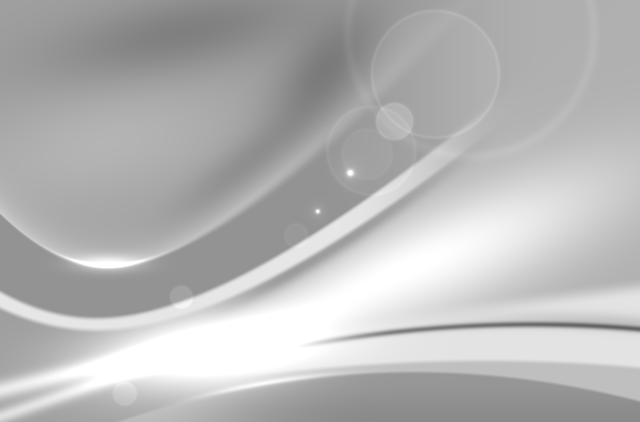
Give the GLSL for this background, as a WebGL 2 fragment shader.

```glsl
#version 300 es
precision highp float;
// Silvery abstract backdrop: sweeping ribbons, a hot light core and faint lens discs.
uniform vec2 u_resolution;
out vec4 outColor;

// Soft elliptical spot, rotated by angle
float blob(vec2 p, vec2 center, vec2 radii, float angle) {
    float c = cos(angle), s = sin(angle);
    vec2 d = p - center;
    vec2 q = vec2(c * d.x + s * d.y, c * d.y - s * d.x) / radii;
    return exp(-dot(q, q));
}

// Valley curve that straightens out on its right side
float valley(float x, vec2 lowest, float bend, float straighten) {
    float d = x - lowest.x;
    return lowest.y + bend * d * d / (1.0 + straighten * max(d, 0.0));
}

// Parabolic crest
float arch(float x, vec2 top, float bend) {
    float d = x - top.x;
    return top.y - bend * d * d;
}

// 1 above the edge, 0 below
float above(float d, float soft) {
    return smoothstep(-soft, soft, d);
}

float bell(float d, float width) {
    return exp(-d * d / (width * width));
}

// Translucent disc with a slightly brighter rim
float disc(vec2 p, vec2 center, float radius, float fill, float rim) {
    float d = length(p - center) - radius;
    return fill * above(-d, 0.003) + rim * bell(d, 0.004);
}

float star(vec2 p, vec2 center, float size) {
    float d = length(p - center);
    return 0.4 * bell(d, size) + 0.12 * exp(-d / (size * 2.0));
}

float upperField(vec2 p, float crestGap) {
    float v = 0.625;
    v -= 0.13 * blob(p, vec2(0.43, 0.92), vec2(0.32, 0.09), 0.2);
    v -= 0.15 * blob(p, vec2(0.77, 0.83), vec2(0.17, 0.08), 0.85);
    v += 0.08 * blob(p, vec2(0.25, 0.66), vec2(0.34, 0.14), 0.2);
    v -= 0.09 * blob(p, vec2(0.57, 0.60), vec2(0.20, 0.05), 0.65);
    float fade = 1.0 - smoothstep(0.55, 1.05, p.x);
    return v + (0.05 + 0.11 * fade) * exp(-max(crestGap, 0.0) / 0.045);
}

// Fan of light beneath the lower ribbon
float fanField(vec2 p) {
    float v = mix(0.62, 0.69, smoothstep(0.2, 0.9, p.x));
    v += 0.27 * blob(p, vec2(1.06, 0.39), vec2(0.46, 0.13), 0.42);
    v += 0.10 * blob(p, vec2(0.75, 0.28), vec2(0.35, 0.07), 0.45);
    // Broad bright band around the dark streak
    float roof = 0.24 + 0.128 * (p.x - 0.89);
    float band = above(roof - p.y, 0.025) * smoothstep(0.4, 0.9, p.x);
    v = mix(v, 0.89, band);
    float streak = arch(p.x, vec2(1.26, 0.231), 0.17);
    float grow = smoothstep(0.62, 0.95, p.x);
    v -= 0.42 * grow * bell(p.y - streak, 0.007);
    v -= 0.12 * smoothstep(0.9, 1.5, p.x) * bell(p.y - streak - 0.012, 0.02);
    // Grey shelf and floor
    float shelf = arch(p.x, vec2(1.15, 0.145), 0.12);
    float ground = arch(p.x, vec2(0.98, 0.118), 0.24);
    float enter = smoothstep(0.35, 0.7, p.x);
    v = mix(v, 0.75, enter * above(shelf - p.y, 0.007));
    float floorTone = mix(0.72, 0.59, smoothstep(0.3, 0.9, p.x));
    floorTone -= 0.05 * smoothstep(0.1, 0.0, p.y) * enter;
    v = mix(v, floorTone, above(ground - p.y, 0.005));
    v += 0.15 * bell(p.y - ground - 0.003, 0.007) * bell(p.x - 0.64, 0.15);
    // Rays leaving the core on the left
    float leftFade = 1.0 - smoothstep(0.35, 0.6, p.x);
    v += 0.28 * leftFade * bell(p.y - 0.075 - 0.24 * p.x, 0.022);
    v += 0.25 * leftFade * bell(p.y - 0.012 - 0.345 * p.x, 0.018);
    v += 0.45 * blob(p, vec2(0.47, 0.17), vec2(0.27, 0.085), 0.12);
    return v;
}

void main() {
    vec2 p = gl_FragCoord.xy / u_resolution.y;
    float crestGap = p.y - valley(p.x, vec2(0.256, 0.369), 1.9, 1.4);
    float ribbonTop = p.y - valley(p.x, vec2(0.23, 0.245), 1.2, 1.15);
    float ribbonBase = p.y - valley(p.x, vec2(0.23, 0.217), 1.0, 0.9);

    // Grey channel, then the upper field over it
    float v = mix(0.575, 0.685, smoothstep(0.75, 1.3, p.x));
    float edgeSoft = mix(0.004, 0.04, smoothstep(0.3, 1.0, p.x));
    v = mix(v, upperField(p, crestGap), above(crestGap, edgeSoft));
    v += 0.35 * bell(crestGap, 0.005) * bell(p.x - 0.25, 0.11);
    v += 0.25 * blob(p, vec2(0.256, 0.375), vec2(0.08, 0.02), 0.0);

    // Fan, shadow and lower ribbon
    float ribbonFade = 1.0 - smoothstep(0.8, 1.2, p.x);
    float fan = fanField(p);
    fan -= 0.16 * bell(ribbonBase + 0.016, 0.022) * smoothstep(0.45, 0.7, p.x) * ribbonFade;
    float farSoft = 0.006 + 0.06 * smoothstep(0.9, 1.4, p.x);
    v = mix(v, fan, above(-ribbonTop, farSoft));
    float ribbon = above(-ribbonTop, 0.008) * above(ribbonBase, 0.008);
    v = mix(v, mix(0.73, 0.9, ribbonFade), ribbon * (1.0 - smoothstep(1.0, 1.25, p.x)));

    // Lens discs, halo and sparkles
    v += disc(p, vec2(1.032, 0.824), 0.151, 0.025, 0.04);
    v += disc(p, vec2(0.935, 0.712), 0.044, 0.07, 0.02);
    v += disc(p, vec2(0.880, 0.643), 0.105, 0.018, 0.025);
    v += disc(p, vec2(0.870, 0.635), 0.060, 0.02, 0.01);
    v += disc(p, vec2(0.430, 0.296), 0.027, 0.06, 0.01);
    v += disc(p, vec2(0.702, 0.442), 0.028, 0.025, 0.01);
    v += disc(p, vec2(0.296, 0.067), 0.028, 0.05, 0.01);
    v += 0.03 * bell(length(p - vec2(1.116, 0.922)) - 0.292, 0.012);
    v += star(p, vec2(0.830, 0.590), 0.008) + star(p, vec2(0.753, 0.499), 0.005);
    outColor = vec4(vec3(clamp(v, 0.0, 1.0)), 1.0);
}
```
